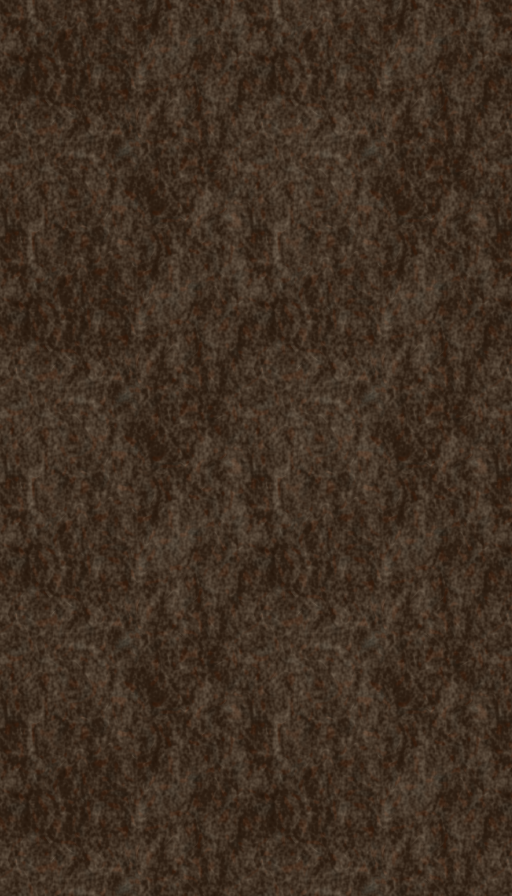
Write a WebGL 1 fragment shader that draws this texture.

```glsl
precision highp float;
uniform vec2 u_resolution;

vec2 hash2(vec2 p) {
  vec3 q = fract(p.xyx * vec3(0.1031, 0.1030, 0.0973));
  q += dot(q, q.yzx + 33.33);
  return fract((q.xx + q.yz) * q.zy);
}

float cornerSlope(vec2 cell, vec2 offset, vec2 period, float seed) {
  float angle = 6.2832 * hash2(mod(cell, period) + seed * 17.3 + 3.7).x;
  return dot(vec2(cos(angle), sin(angle)), offset);
}

// Gradient noise that wraps after one tile; period is cells per tile
float noise(vec2 p, vec2 period, float seed) {
  p *= period;
  vec2 i = floor(p), f = fract(p), e = vec2(1.0, 0.0);
  vec2 w = f * f * f * (f * (f * 6.0 - 15.0) + 10.0);
  float low = mix(cornerSlope(i, f, period, seed),
                  cornerSlope(i + e, f - e, period, seed), w.x);
  float high = mix(cornerSlope(i + e.yx, f - e.yx, period, seed),
                   cornerSlope(i + 1.0, f - 1.0, period, seed), w.x);
  return mix(low, high, w.y);
}

// Pale ragged sliver, repeated in every tile
float flake(vec2 p, vec2 center, float angle, vec2 size, float ragged) {
  vec2 d = fract(p - center + 0.5) - 0.5;
  float c = cos(angle), s = sin(angle);
  d = vec2(c * d.x + s * d.y, c * d.y - s * d.x) / size;
  return 1.0 - smoothstep(0.3, 1.2, length(d) + ragged);
}

void main() {
  // Square tiles, measured from the top left corner
  vec2 p = vec2(gl_FragCoord.x, gl_FragCoord.y - u_resolution.y) / (0.48 * u_resolution.x);
  vec2 warp = vec2(noise(p, vec2(9.0, 7.0), 1.0), noise(p, vec2(8.0, 9.0), 2.0));
  vec2 q = p + 0.045 * warp;

  // Upright bark streaks and blotches
  float tone = 0.36;
  tone += 0.36 * noise(q, vec2(9.0, 2.0), 3.0);
  tone += 0.42 * noise(q, vec2(13.0, 7.0), 4.0);
  tone += 0.50 * noise(q, vec2(27.0, 14.0), 5.0);

  // Matted fibres and fine grain
  float matted = noise(q + 0.02 * warp.yx, vec2(34.0, 23.0), 6.0);
  float grain = noise(p, vec2(67.0, 53.0), 7.0);
  tone += 0.45 * matted + 0.62 * grain;
  tone += 0.30 * noise(p, vec2(93.0, 89.0), 8.0);
  float hair = 1.0 - smoothstep(0.0, 0.13, abs(noise(q, vec2(21.0, 17.0), 9.0)));
  tone += 0.20 * hair * (0.3 + 2.0 * matted);

  // Narrow dark cracks
  float crack = 1.0 - smoothstep(0.02, 0.12, abs(noise(q, vec2(11.0, 3.0), 10.0)));
  tone -= 0.22 * crack * smoothstep(-0.1, 0.3, noise(p, vec2(7.0, 5.0), 11.0));

  // One large flake and scattered small ones
  float ragged = 1.1 * matted + 0.8 * grain;
  float pale = 0.8 * flake(p, vec2(0.524, -0.595), 0.7, vec2(0.052, 0.026), ragged);
  for (int k = 0; k < 9; k++) {
    vec2 r = hash2(vec2(float(k) * 7.3 + 2.0, 41.0));
    vec2 size = vec2(0.012 + 0.013 * r.y, 0.025 + 0.02 * r.x);
    pale = max(pale, 0.55 * flake(p, r, 1.6 * (r.x - r.y), size, ragged));
  }
  tone += 0.65 * pale;

  // Slow wear that differs between repeats
  tone += 0.16 * noise(p / 64.0, vec2(77.0, 51.0), 12.0);
  tone += 0.10 * noise(p / 64.0, vec2(310.0, 190.0), 13.0);

  // Brown ramp with softened extremes
  tone = max(tone, 0.0) + 0.35 * min(tone, 0.0);
  vec3 color = mix(vec3(0.185, 0.125, 0.077), vec3(0.36, 0.30, 0.24), min(tone, 1.45));

  // Rusty flecks and cool grey flakes
  float rust = smoothstep(0.12, 0.45, noise(q, vec2(31.0, 25.0), 14.0));
  color += rust * vec3(0.035, -0.002, -0.015);
  float cool = smoothstep(0.1, 0.5, noise(q, vec2(19.0, 15.0), 15.0));
  color += (0.6 * cool + pale) * vec3(-0.018, 0.004, 0.012);
  gl_FragColor = vec4(color, 1.0);
}
```
